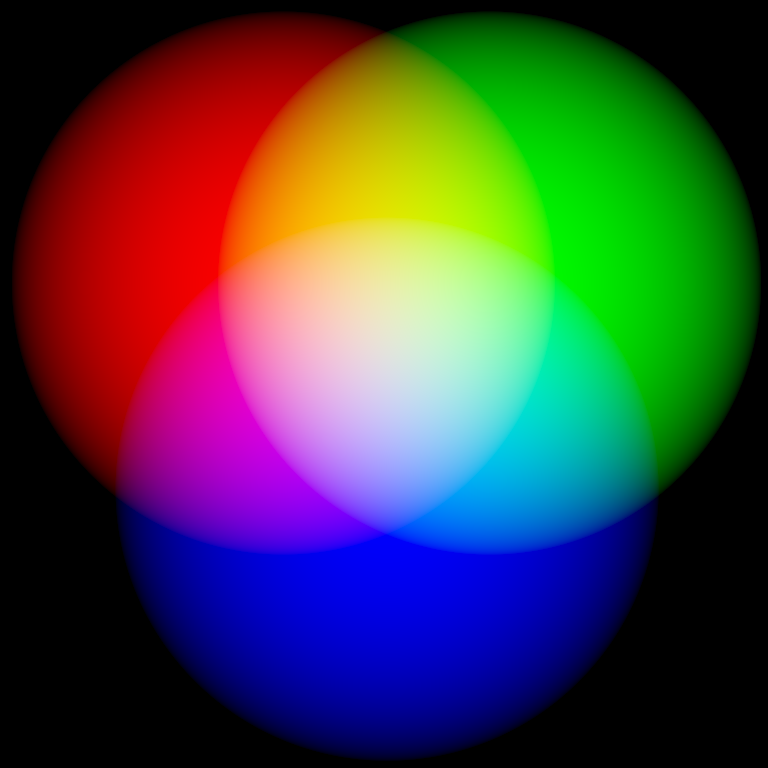
A Shadertoy shader for this background:

```glsl
// Three overlapping shaded spheres of red, green and blue light, added together on black.

// Brightness of a sphere lit from the viewer: its surface height, fading smoothly to zero at the rim.
float sphereLight(vec2 point, vec2 center, float radius) {
    vec2 offset = (point - center) / radius;
    return sqrt(max(1.0 - dot(offset, offset), 0.0));
}

void mainImage(out vec4 fragColor, in vec2 fragCoord) {
    // Square canvas units, centred on any aspect ratio
    vec2 point = (fragCoord - 0.5 * iResolution.xy) / min(iResolution.x, iResolution.y) + 0.5;
    float radius = 0.354;

    // Each sphere feeds one colour channel, so overlaps mix additively
    float red = sphereLight(point, vec2(0.369, 0.6315), radius);
    float green = sphereLight(point, vec2(0.6375, 0.6315), radius);
    float blue = sphereLight(point, vec2(0.504, 0.363), radius);

    fragColor = vec4(red, green, blue, 1.0);
}
```
